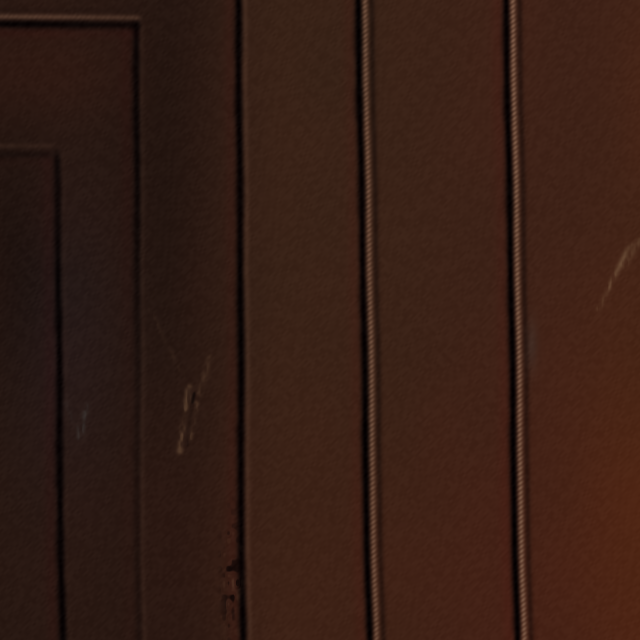
Write a three.js fragment shader that draws this texture.

```glsl
// Dark brown leather-like panels parted by long, slightly leaning seams.
// Each seam is a soft dark groove beside a raised, sometimes corded ridge;
// smooth colour gradients, sine-hash grain and scuffs finish the surface.
varying vec2 vUv;

const vec3 LEFT_BROWN = vec3(0.160, 0.094, 0.070);
const vec3 MID_BROWN = vec3(0.222, 0.134, 0.090);
const vec3 RIGHT_BROWN = vec3(0.242, 0.131, 0.090);
const vec3 WARM_GLOW = vec3(0.045, 0.018, -0.008);
const vec3 COOL_SHEEN = vec3(-0.010, 0.006, 0.022);
const vec3 GROOVE = vec3(0.022, 0.006, 0.008);
const vec3 RIDGE = vec3(0.47, 0.34, 0.265);
const vec3 SCUFF = vec3(0.42, 0.31, 0.22);
const vec3 PALE_SCUFF = vec3(0.27, 0.27, 0.26);
const float GROOVE_WIDTH = 0.0064;
const float RIDGE_WIDTH = 0.0044;
const float CORD_PITCH = 0.0076;
const float GRAIN = 0.028;

float hash(vec2 p) {
  return fract(sin(dot(p, vec2(127.1, 311.7))) * 43758.5453);
}

float noise(vec2 p) {
  vec2 i = floor(p), f = fract(p);
  f = f * f * (3.0 - 2.0 * f);
  return mix(mix(hash(i), hash(i + vec2(1.0, 0.0)), f.x),
             mix(hash(i + vec2(0.0, 1.0)), hash(i + 1.0), f.x), f.y);
}

float bell(float d, float w) {
  return exp(-d * d / (w * w));
}

float blob(vec2 p, vec2 centre, vec2 size) {
  vec2 q = (p - centre) / size;
  return exp(-dot(q, q));
}

// Soft stroke from a to b, broken up by noise.
float scratch(vec2 p, vec2 a, vec2 b, float w) {
  vec2 pa = p - a, ba = b - a;
  float t = clamp(dot(pa, ba) / dot(ba, ba), 0.0, 1.0);
  float wear = smoothstep(0.2, 0.75, noise(p * vec2(190.0, 85.0)));
  return bell(length(pa - ba * t), w) * (0.2 + 0.8 * wear);
}

// d: signed distance from the ridge, along: position on the seam.
vec3 seam(vec3 col, float d, float along, float gap, float depth, float shine, float cord) {
  float rough = 0.8 + 0.4 * noise(vec2(along * 40.0, gap * 900.0));
  col += vec3(0.012, -0.006, -0.002) * bell(d + 0.024, 0.010) * depth;
  col = mix(col, GROOVE, 0.42 * depth * bell(d - 0.0105, 0.005) * cord);
  col = mix(col, GROOVE, depth * bell(d + gap, GROOVE_WIDTH * rough));
  float twist = 0.5 + 0.5 * sin(6.28318 * (along - d * 0.6) / CORD_PITCH);
  float light = shine * mix(0.85 + 0.15 * rough, 0.58 + 0.50 * twist, cord);
  return mix(col, RIDGE, light * bell(d, RIDGE_WIDTH));
}

vec3 panels(vec2 p) {
  vec3 col = mix(LEFT_BROWN, MID_BROWN, smoothstep(0.26, 0.46, p.x));
  col = mix(col, RIGHT_BROWN, smoothstep(0.55, 0.86, p.x));
  col += vec3(0.024, -0.002, -0.004) * smoothstep(0.65, 0.05, p.y) * smoothstep(0.08, 0.65, p.x);
  col += WARM_GLOW * blob(p, vec2(1.02, 0.20), vec2(0.13, 0.40));
  col += vec3(0.030, 0.012, 0.0) * blob(p, vec2(1.04, 0.88), vec2(0.08, 0.22));
  col += COOL_SHEEN * blob(p, vec2(0.10, 0.47), vec2(0.09, 0.23));
  col += vec3(0.024, 0.006, 0.002) * blob(p, vec2(0.06, 0.89), vec2(0.13, 0.08));
  col *= 1.0 - 0.24 * blob(p, vec2(0.02, 0.60), vec2(0.06, 0.20));
  col *= 1.0 - 0.12 * blob(p, vec2(0.25, 0.72), vec2(0.07, 0.35));
  return col;
}

vec3 seams(vec3 col, vec2 p) {
  float wave = 0.003 * (noise(vec2(p.y * 7.0, 3.0)) - 0.5);
  float x = p.x + wave;
  // Two nested corners on the left
  float inner = smoothstep(0.775, 0.745, p.y);
  float outer = smoothstep(0.972, 0.955, p.y);
  float fade = mix(0.28, 0.78, smoothstep(0.35, 0.80, p.y));
  float innerDepth = inner * mix(0.95, 0.70, smoothstep(0.4, 0.75, p.y));
  col = seam(col, x - mix(0.106, 0.095, p.y), p.y, 0.009, innerDepth, 0.05 * inner, 0.0);
  col = seam(col, x - mix(0.224, 0.221, p.y), p.y, 0.008, fade * outer, 0.10 * outer, 0.0);
  float topEnd = smoothstep(0.225, 0.212, p.x);
  float lowEnd = smoothstep(0.092, 0.072, p.x);
  float topFade = topEnd * mix(1.0, 0.75, smoothstep(0.05, 0.20, p.x));
  col = seam(col, p.y - 0.974 + p.x * 0.008 + wave, p.x, 0.0115, 0.92 * topFade, 0.48 * topFade, 0.25);
  col = seam(col, p.y - 0.772 + wave, p.x, 0.014, 0.30 * lowEnd, 0.12 * lowEnd, 0.0);
  // Long seams, growing brighter and more corded to the right
  col = seam(col, x - mix(0.389, 0.383, p.y), p.y, 0.0105, 0.96, 0.20, 0.0);
  col = seam(col, x - mix(0.587, 0.570, p.y), p.y, 0.0104, 0.99, 0.74, 0.9);
  return seam(col, x - mix(0.818, 0.801, p.y), p.y, 0.0104, 0.99, 0.92, 0.9);
}

vec3 scuffs(vec3 col, vec2 p) {
  float s = 0.65 * scratch(p, vec2(0.936, 0.518), vec2(0.984, 0.618), 0.0042);
  s += 0.40 * scratch(p, vec2(0.975, 0.585), vec2(1.0, 0.625), 0.005);
  s += 0.55 * scratch(p, vec2(0.281, 0.295), vec2(0.295, 0.395), 0.005);
  s += 0.40 * scratch(p, vec2(0.297, 0.315), vec2(0.307, 0.370), 0.004);
  s += 0.28 * scratch(p, vec2(0.312, 0.385), vec2(0.327, 0.440), 0.005);
  s += 0.09 * scratch(p, vec2(0.235, 0.515), vec2(0.285, 0.415), 0.004);
  col = mix(col, GROOVE, 0.6 * scratch(p, vec2(0.291, 0.305), vec2(0.303, 0.385), 0.003));
  col = mix(col, SCUFF, min(s, 0.8));
  float pale = 0.42 * scratch(p, vec2(0.125, 0.317), vec2(0.136, 0.365), 0.005);
  pale += 0.16 * scratch(p, vec2(0.104, 0.370), vec2(0.124, 0.325), 0.005);
  pale += 0.26 * blob(p, vec2(0.831, 0.460), vec2(0.009, 0.038));
  col = mix(col, PALE_SCUFF, pale);
  // Chipped edge beside the lower third seam
  float chip = noise(p * vec2(140.0, 90.0)) - 0.5;
  float area = blob(p, vec2(0.362, 0.095), vec2(0.014, 0.085));
  col = mix(col, GROOVE, 0.8 * area * smoothstep(0.05, 0.30, chip));
  return mix(col, SCUFF, 0.28 * area * smoothstep(0.15, 0.40, -chip));
}

void main() {
  vec3 col = scuffs(seams(panels(vUv), vUv), vUv);
  // Slanted fine grain over broad mottling
  vec2 slant = vec2(vUv.x + vUv.y, (vUv.y - vUv.x) * 1.8);
  float fine = noise(slant * 115.0) - 0.5;
  float broad = noise(vUv * vec2(16.0, 9.0)) - 0.5;
  col += GRAIN * (fine * vec3(0.9, 0.8, 0.7) + broad * vec3(0.4, 0.1, 0.08));
  gl_FragColor = vec4(clamp(col, 0.0, 1.0), 1.0);
}
```
